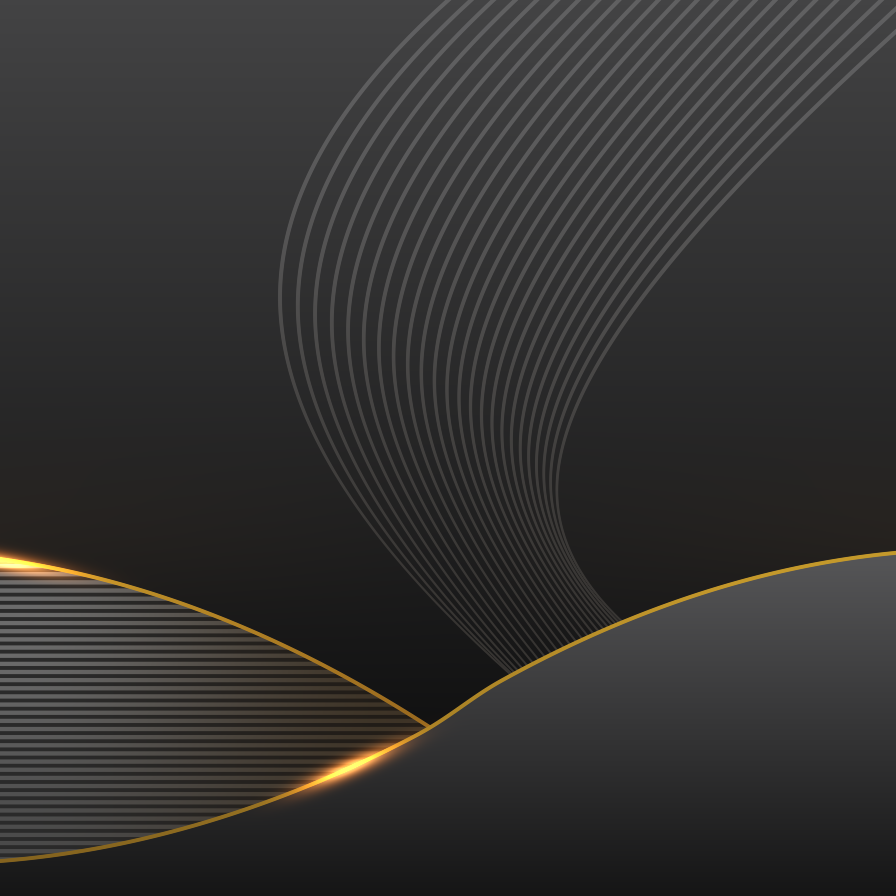
Reproduce this background procedurally as a WebGL 1 fragment shader.

```glsl
precision highp float;
// Dark grey backdrop with a ribbon of fine lines, a striped leaf, a smooth hill and glowing gold rims.
uniform vec2 u_resolution;

// Height of the hill's S-shaped upper edge.
float hillTop(float x) {
  float d = 1.0 - x;
  float lower = 0.039 + x * (0.079 + 0.48 * x);
  float upper = 0.383 - d * (0.095 + 0.52 * d);
  return mix(lower, upper, smoothstep(0.46, 0.56, x));
}

// Height of the leaf's upper edge.
float leafTop(float x) {
  return 0.376 - x * (0.137 + 0.53 * x);
}

// Antialiased coverage of a line, from distance and half width.
float stroke(float dist, float halfWidth, float px) {
  return 1.0 - smoothstep(halfWidth - 0.6 * px, halfWidth + 0.6 * px, abs(dist));
}

// Coverage of ribbon strand t (0 = left, 1 = right), bent around its leftmost point.
float strand(vec2 p, float t, float px) {
  float leftmost = 0.3125 + 0.309 * t * (1.5 - 0.5 * t);
  float dy = p.y - mix(0.668, 0.453, t);
  float bulge = t * (1.0 - t);
  float a = mix(0.57, 0.334, t);
  float b = dy > 0.0 ? 0.05 + 0.65 * t + 1.1 * bulge : 0.28 - 0.54 * t + 2.4 * bulge;
  float k = a + b * abs(dy);
  float slope = dy * (a + k) / (k * k);
  float dist = (p.x - leftmost - dy * dy / k) / sqrt(1.0 + slope * slope);
  return stroke(dist, mix(0.0011, 0.0023, smoothstep(0.25, 0.75, p.y)), px);
}

// Soft elliptical flare, stretched along a direction.
float flare(vec2 p, vec2 center, vec2 dir, vec2 size) {
  vec2 d = p - center;
  dir = normalize(dir);
  vec2 q = vec2(dot(d, dir), dot(d, vec2(-dir.y, dir.x))) / size;
  return exp(-3.0 * dot(q, q));
}

vec3 flareColor(float g) {
  return vec3(0.85, 0.38, 0.08) * g + vec3(0.35, 0.42, 0.25) * g * g * g;
}

void main() {
  vec2 p = gl_FragCoord.xy / u_resolution;
  float px = 1.0 / min(u_resolution.x, u_resolution.y);
  float hill = hillTop(p.x);
  float leaf = leafTop(p.x);
  float hillSlope = (hillTop(p.x + 0.002) - hillTop(p.x - 0.002)) / 0.004;
  float leafSlope = -0.137 - 1.06 * p.x;
  float hillDist = (p.y - hill) / sqrt(1.0 + hillSlope * hillSlope);
  float leafDist = (p.y - leaf) / sqrt(1.0 + leafSlope * leafSlope);
  float aboveHill = smoothstep(-0.7 * px, 0.7 * px, hillDist);

  // Backdrop, with warm tints low at both sides
  vec3 color = mix(0.07, 0.262, (p.y - 0.2) / 0.8) * vec3(1.0, 1.0, 1.015);
  float side = abs(p.x - 0.5) * 2.0;
  color += vec3(0.028, 0.014, 0.0) * side * exp(-pow((p.y - 0.4) / 0.09, 2.0));

  // Ribbon of strands
  float ribbon = 0.0;
  for (int i = 0; i < 24; i++) {
    ribbon = max(ribbon, strand(p, float(i) / 23.0, px));
  }
  vec3 ribbonColor = mix(vec3(0.21, 0.20, 0.19), vec3(0.375, 0.375, 0.38), smoothstep(0.22, 1.0, p.y));
  color = mix(color, ribbonColor, ribbon);

  // Striped leaf, fading and warming towards its tip
  float fade = smoothstep(0.0, 0.46, p.x);
  float stripe = stroke((fract(p.y * 110.0) - 0.5) / 110.0, 0.0024, px);
  float lit = mix(0.29, 0.42, smoothstep(0.04, 0.3, p.y));
  vec3 gapColor = mix(vec3(0.165), vec3(0.13, 0.11, 0.09), fade);
  vec3 stripeColor = mix(vec3(lit), vec3(0.24, 0.20, 0.15), fade);
  float inLeaf = (1.0 - smoothstep(-0.7 * px, 0.7 * px, leafDist)) * aboveHill;
  color = mix(color, mix(gapColor, stripeColor, stripe), inLeaf);

  // Hill
  vec3 hillColor = mix(0.082, 0.335, p.y / 0.38) * vec3(1.0, 1.0, 1.02);
  color = mix(hillColor, color, aboveHill);

  // Gold rims
  vec3 leafGold = mix(vec3(0.80, 0.62, 0.17), vec3(0.60, 0.41, 0.12), p.x / 0.48);
  vec3 hillGold = mix(vec3(0.52, 0.39, 0.12), vec3(0.77, 0.60, 0.17), smoothstep(0.0, 0.9, p.x));
  color = mix(color, leafGold, stroke(leafDist, 0.0022, px) * aboveHill);
  color = mix(color, hillGold, stroke(hillDist, 0.0022, px));

  // Flares on the rims
  color += flareColor(flare(p, vec2(0.0, 0.373), vec2(1.0, -0.17), vec2(0.125, 0.018)));
  color += flareColor(flare(p, vec2(0.39, 0.143), vec2(1.0, 0.44), vec2(0.10, 0.018)));

  gl_FragColor = vec4(min(color, 1.0), 1.0);
}
```
